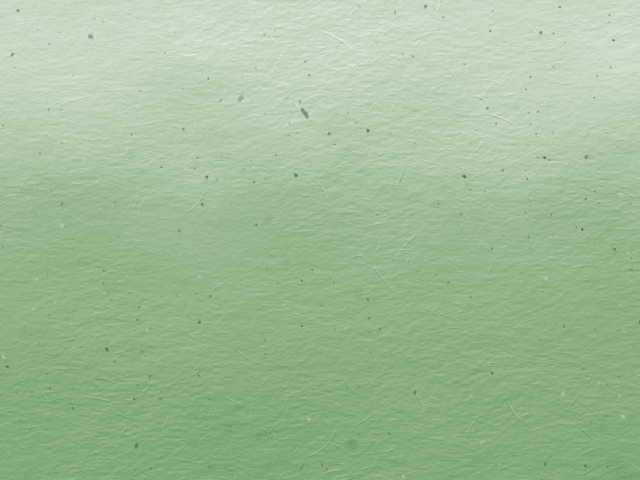
Write a Shadertoy shader that draws this texture.

```glsl
// Handmade green paper: a misty vertical fade from pale to deep sage,
// embossed with horizontally stretched noise lit from above, then strewn
// with curved fibres, dark specks, soft smudges and pale flecks.

const vec3 DEEP_SAGE = vec3(0.49, 0.65, 0.45);
const vec3 PALE_MIST = vec3(0.78, 0.85, 0.76);
const vec3 SPECK_INK = vec3(0.24, 0.37, 0.25);
const vec3 FLECK_TINT = vec3(0.76, 0.87, 0.74);

// Sine-free hash: three random values from a lattice point
vec3 hash32(vec2 p) {
    vec3 q = fract(vec3(p.xyx) * vec3(0.1031, 0.1030, 0.0973));
    q += dot(q, q.yxz + 33.33);
    return fract((q.xxy + q.yzz) * q.zyx);
}

float noise(vec2 p) {
    vec2 cell = floor(p), f = fract(p);
    f = f * f * (3.0 - 2.0 * f);
    float low = mix(hash32(cell).x, hash32(cell + vec2(1, 0)).x, f.x);
    float high = mix(hash32(cell + vec2(0, 1)).x, hash32(cell + 1.0).x, f.x);
    return mix(low, high, f.y);
}

float fbm(vec2 p) {
    float sum = 0.0, amp = 0.5;
    for (int i = 0; i < 4; i++) {
        sum += amp * noise(p);
        p = mat2(1.6, 1.2, -1.2, 1.6) * p + 17.3;
        amp *= 0.5;
    }
    return sum;
}

// Pulp surface: wide matted ridges down to fine tooth
float pulpHeight(vec2 p) {
    p.y += 0.018 * noise(p * vec2(9.0, 14.0) + 5.0);
    return 0.9 * noise(p * vec2(22.0, 58.0))
         + 0.8 * noise(p * vec2(60.0, 135.0) + 31.0)
         + 0.6 * noise(p * vec2(125.0, 240.0) + 67.0);
}

// Curved strands, one per cell: lit ridge with a shadow just below
float fibres(vec2 p, float freq, float width, float seed) {
    vec2 base = floor(p * freq);
    float sum = 0.0;
    for (int j = -1; j <= 1; j++)
    for (int i = -1; i <= 1; i++) {
        vec2 cell = base + vec2(i, j);
        vec3 place = hash32(cell + seed);
        vec3 form = hash32(cell + seed + 71.0);
        vec2 d = p * freq - cell - place.xy;
        float angle = 0.15 + 2.4 * (place.z - 0.5) * abs(place.z - 0.5) * 2.0;
        float c = cos(angle), s = sin(angle);
        d = mat2(c, -s, s, c) * d;
        float halfLength = mix(0.2, 0.75, form.x);
        float bend = 1.2 * (form.y - 0.5);
        float across = (d.y - bend * d.x * d.x) / (freq * width);
        float taper = 1.0 - smoothstep(0.4 * halfLength, halfLength, abs(d.x));
        float ridge = exp(-across * across);
        float shade = exp(-(across + 1.6) * (across + 1.6));
        sum += taper * form.z * form.z * (ridge - 0.8 * shade);
    }
    return sum;
}

// Ragged spots, present in a given share of the cells
float spots(vec2 p, float freq, float chance, float radius, float blur, float seed) {
    vec2 cell = floor(p * freq);
    vec3 place = hash32(cell + seed);
    vec3 form = hash32(cell + seed + 43.0);
    vec2 d = p - (cell + 0.25 + 0.5 * place.xy) / freq;
    d.x += (form.y - 0.5) * d.y;
    d.y *= mix(0.65, 1.3, form.z);
    float size = radius * mix(0.45, 1.0, form.x * form.x);
    float ragged = 0.9 * radius * (noise(p * 0.9 / radius + seed) - 0.5);
    float shape = 1.0 - smoothstep(-blur, blur, length(d) + ragged - size);
    return shape * step(place.z, chance) * mix(0.55, 1.0, form.y);
}

// Pale at the top, with a drifting cloudy border, deep at the foot
float mistTone(vec2 p) {
    float drift = fbm(p * vec2(2.3, 3.2) + 3.7) - 0.47;
    float foot = 0.05 + 0.25 * smoothstep(0.0, 0.55, p.y + 0.2 * drift);
    float mist = 0.73 * smoothstep(0.42, 0.95, p.y + 0.28 * drift);
    float mottle = 0.14 * (fbm(p * vec2(7.0, 11.0) + 23.0) - 0.47);
    return foot + mist + mottle;
}

void mainImage(out vec4 fragColor, in vec2 fragCoord) {
    vec2 p = fragCoord / iResolution.y;
    float pixel = 1.0 / iResolution.y;

    // Emboss the pulp and lay fibres on it
    vec2 toLight = vec2(-0.0012, 0.0028);
    float relief = pulpHeight(p) - pulpHeight(p + toLight);
    float strength = mix(0.6, 1.15, noise(p * vec2(4.0, 6.0) + 11.0));
    float strands = 0.32 * fibres(p, 13.0, 0.0016, 3.0)
                  + 0.30 * fibres(p, 24.0, 0.0014, 29.0)
                  + 0.26 * fibres(p + 0.013, 38.0, 0.0013, 57.0);
    float tone = mistTone(p) + strength * (0.42 * relief + strands);
    vec3 color = DEEP_SAGE + tone * (PALE_MIST - DEEP_SAGE);

    // Scatter the inclusions
    float smudge = spots(p, 6.0, 0.22, 0.014, 0.008, 13.0);
    float chip = spots(p, 7.0, 0.10, 0.008, pixel, 91.0);
    float speck = spots(p, 20.0, 0.13, 0.0036, pixel, 37.0);
    float dust = spots(p + 0.007, 42.0, 0.09, 0.0018, pixel, 59.0);
    float fleck = spots(p + 0.021, 17.0, 0.09, 0.0042, pixel, 83.0);
    color = mix(color, FLECK_TINT, 0.6 * fleck);
    color = mix(color, SPECK_INK, 0.16 * smudge);
    color = mix(color, SPECK_INK, 0.5 * chip);
    color = mix(color, SPECK_INK, 0.8 * max(speck, dust));

    fragColor = vec4(clamp(color, 0.0, 1.0), 1.0);
}
```
